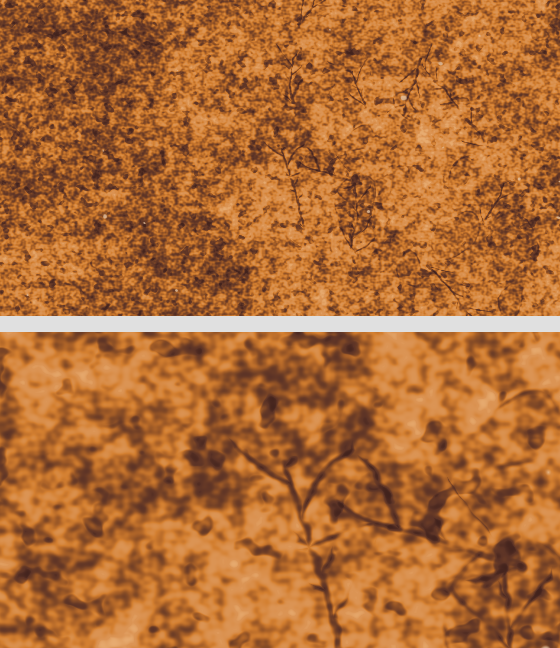
Top: the whole. Bottom: its middle third, enlarged.
A WebGL 1 fragment shader for this texture:

```glsl
precision highp float;
uniform vec2 u_resolution;

#define BIAS 0.22
#define CONTRAST 1.7
#define GRAIN 0.5
#define PIT_DEPTH 1.4
#define TWIG_COUNT 10
#define TWIG_WIDTH 0.0042
#define TWIG_DEPTH 2.1
#define LEAF_COUNT 8
#define LEAF_DEPTH 0.8
#define RIM_DEPTH 1.3
#define SOFT 0.0025

vec2 hash2(vec2 p) {
  vec3 q = fract(p.xyx * vec3(0.1031, 0.1030, 0.0973));
  q += dot(q, q.yzx + 33.33);
  return fract((q.xx + q.yz) * q.zy);
}

float cornerSlope(vec2 cell, vec2 offset) {
  float a = 6.2832 * hash2(cell).x;
  return dot(vec2(cos(a), sin(a)), offset);
}

// Gradient noise scaled to roughly unit deviation
float noise(vec2 p, float frequency) {
  p = p * frequency + frequency + 17.0;
  vec2 i = floor(p), f = fract(p);
  vec2 w = f * f * f * (f * (f * 6.0 - 15.0) + 10.0);
  vec2 e = vec2(1.0, 0.0);
  float low = mix(cornerSlope(i, f), cornerSlope(i + e, f - e), w.x);
  float high = mix(cornerSlope(i + e.yx, f - e.yx), cornerSlope(i + 1.0, f - 1.0), w.x);
  return 4.2 * mix(low, high, w.y);
}

vec2 spread(float id) { return fract(0.5 + id * vec2(0.7549, 0.5699)); }

vec2 turn(vec2 p, float a) {
  return vec2(cos(a) * p.x + sin(a) * p.y, cos(a) * p.y - sin(a) * p.x);
}

float cover(float d) { return 1.0 - smoothstep(-SOFT, SOFT, d); }

// Tapered stem with slanted side shoots of random reach
float twig(vec2 p, float id) {
  vec2 h = hash2(vec2(id, 3.7));
  float len = mix(0.1, 0.32, h.y);
  vec2 q = turn(p - vec2(0.92, 0.1) - spread(id) * vec2(0.8, 0.9), 6.2832 * h.x);
  float t = clamp(q.x / len, 0.0, 1.0);
  float stem = length(q - vec2(t * len, 0.0)) - TWIG_WIDTH * (1.0 - 0.6 * t);
  float side = abs(q.y), spacing = 0.055;
  float root = q.x - side * 1.1;
  float slot = root / spacing + 0.4 * step(0.0, q.y);
  float reach = 0.08 * hash2(vec2(floor(slot), id + 9.0 * step(0.0, q.y))).x - 0.015;
  float shoot = abs(fract(slot) - 0.5) * spacing * 0.67 - TWIG_WIDTH * 0.45;
  shoot = max(max(shoot, side - reach), max(-root, root - len));
  return min(stem, shoot);
}

// Signed distance, approximately, to a ragged oval leaf
float leaf(vec2 p, float id) {
  vec2 h = hash2(vec2(id, 8.3));
  vec2 size = mix(0.035, 0.115, h.y) * vec2(1.0, 0.62);
  vec2 q = turn(p - vec2(1.08, 0.04) - spread(id + 0.4) * vec2(0.66, 0.72), 3.0 * h.x - 1.5);
  return (length(q / size) - 1.0) * size.y;
}

float span(float a, float b, float x) { return clamp((x - a) / (b - a), 0.0, 1.0); }

// Rust colours placed by their share of the surface
vec3 rust(float u) {
  vec3 c = mix(vec3(0.25, 0.13, 0.11), vec3(0.36, 0.20, 0.15), span(0.0, 0.025, u));
  c = mix(c, vec3(0.48, 0.27, 0.15), span(0.025, 0.135, u));
  c = mix(c, vec3(0.60, 0.34, 0.15), span(0.135, 0.295, u));
  c = mix(c, vec3(0.71, 0.41, 0.16), span(0.295, 0.505, u));
  c = mix(c, vec3(0.83, 0.50, 0.19), span(0.505, 0.75, u));
  c = mix(c, vec3(0.86, 0.58, 0.33), span(0.75, 0.96, u));
  return mix(c, vec3(0.91, 0.68, 0.45), span(0.97, 1.0, u));
}

void main() {
  vec2 p = gl_FragCoord.xy / u_resolution.y;
  vec2 g = p * vec2(0.85, 1.0);
  float cloud = noise(g, 3.1), mottle = noise(g, 9.0);
  float blotch = noise(g, 25.0), crumb = noise(g, 58.0), dust = noise(g, 115.0);

  // Broad weathering: dark upper left, brighter right
  float right = smoothstep(0.45, 1.05, p.x + 0.09 * cloud);
  float tone = BIAS + mix(-0.35, 0.25, right);
  vec2 stain = (p - vec2(0.3, 0.84)) / vec2(0.4, 0.26);
  tone -= 0.55 * exp(-dot(stain, stain));
  tone += 0.28 * cloud + 0.3 * mottle + 0.4 * blotch + GRAIN * (crumb + 0.8 * dust);

  // Pale worn patches
  float worn = noise(p + 0.02 * mottle, 4.7) + 0.25 * blotch;
  tone += 0.9 * smoothstep(1.1, 1.9, worn) * mix(0.3, 1.0, right);

  // Clustered dark pits
  float pits = noise(g + 3.0, 33.0) + 0.5 * noise(g + 5.0, 75.0) + 0.25 * noise(g, 6.0);
  tone -= PIT_DEPTH * smoothstep(1.0, 1.9, pits);

  // Leaf prints with broken rims
  vec2 warped = p + 0.006 * vec2(mottle, noise(p + 4.0, 11.0)) + 0.0012 * vec2(crumb, blotch);
  float body = 0.0, rim = 0.0;
  for (int i = 0; i < LEAF_COUNT; i++) {
    float d = leaf(warped, float(i) + 1.0);
    body = max(body, 1.0 - smoothstep(-0.005, 0.005, d));
    rim = max(rim, cover(abs(d) - 0.002));
  }
  tone -= LEAF_DEPTH * body * smoothstep(-1.8, 0.6, blotch + mottle);
  tone -= RIM_DEPTH * rim * smoothstep(-0.9, 0.5, noise(p, 17.0));

  // Branching twig marks
  float twigs = 0.0;
  for (int i = 0; i < TWIG_COUNT; i++) {
    twigs = max(twigs, cover(twig(warped, float(i) + 1.0)));
  }
  tone -= TWIG_DEPTH * twigs * smoothstep(-1.5, 0.3, noise(p + 2.0, 21.0));

  vec3 color = rust(1.0 / (1.0 + exp(-CONTRAST * tone)));

  // Sparse chalky flecks
  vec2 cell = floor(warped / 0.12), h = hash2(cell + 40.0);
  float fleck = length(warped - (cell + 0.25 + 0.5 * h) * 0.12) - 0.007 * h.y;
  color = mix(color, vec3(0.90, 0.78, 0.66), 0.75 * cover(fleck) * step(0.85, h.x));

  gl_FragColor = vec4(color, 1.0);
}
```
